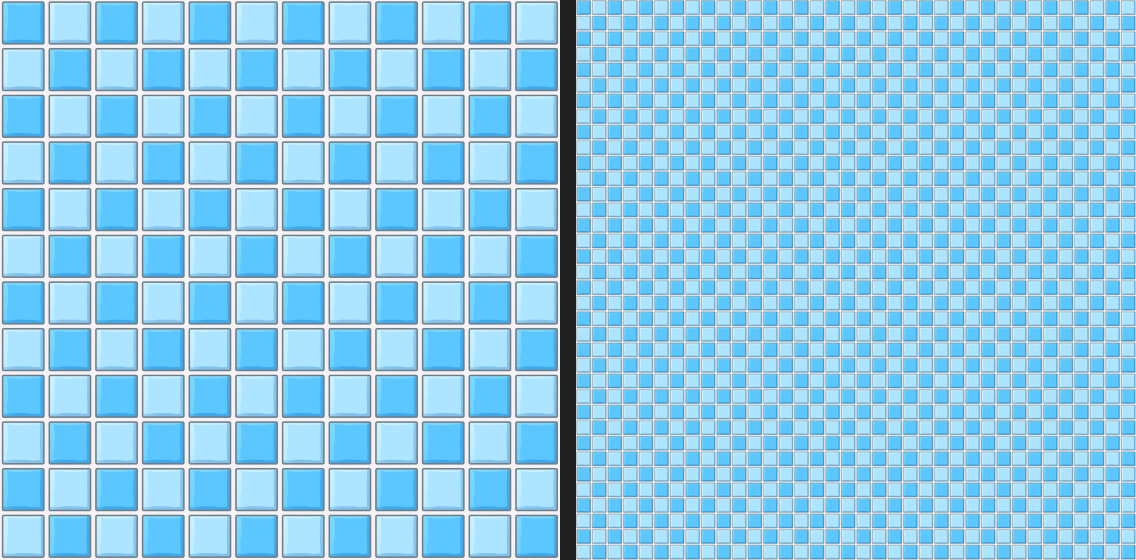
Left: one tile. Right: repeated 3 by 3.
This pattern is drawn by a three.js fragment shader. Its source:

```glsl
// Glazed square tiles in a 12 by 12 checkerboard of two blues on pale grout.
// Each tile is a rounded box with a grey outline, a lit bevel at the left and top,
// and a shaded bevel at the right and bottom, with slightly uneven inner edges.
varying vec2 vUv;

const float TILES = 12.0;
const float SOFT = 0.014;        // half width of a smoothed edge, in cells
const float OUTLINE = 0.032;
const float CORNER = 0.045;
const vec2 CENTER = vec2(0.498, 0.508);
const vec2 HALF_SIZE = vec2(0.458, 0.463);

const vec3 GROUT = vec3(0.96, 0.95, 0.96);
const vec3 LINE = vec3(0.44, 0.48, 0.51);
const vec3 BLUE = vec3(0.36, 0.78, 1.00);
const vec3 BLUE_LIT = vec3(0.55, 0.88, 0.98);
const vec3 BLUE_SHADE = vec3(0.24, 0.66, 0.92);
const vec3 PALE = vec3(0.68, 0.895, 1.00);
const vec3 PALE_LIT = vec3(0.84, 0.97, 1.00);
const vec3 PALE_SHADE = vec3(0.50, 0.76, 0.92);

float hash(vec2 p) {
  vec3 q = fract(vec3(p.xyx) * 0.1031);
  q += dot(q, q.yzx + 33.33);
  return fract((q.x + q.y) * q.z);
}

// 1 where d is negative, 0 where it is positive
float inside(float d) {
  return 1.0 - smoothstep(-SOFT, SOFT, d);
}

float roundedBox(vec2 p, vec2 halfSize, float radius) {
  vec2 q = abs(p) - halfSize + radius;
  return length(max(q, 0.0)) + min(max(q.x, q.y), 0.0) - radius;
}

// Gentle unevenness of a bevel edge along its length
float wobble(float t, float seed) {
  return 0.008 * sin(9.0 * t + 1.5 * seed) + 0.004 * sin(21.0 * t + 4.0 * seed);
}

vec3 glaze(vec2 p, vec3 face, vec3 lit, vec3 shade, float seed) {
  vec2 low = p + HALF_SIZE;      // distance from the left and bottom
  vec2 high = HALF_SIZE - p;     // distance from the right and top
  float height = low.y / (2.0 * HALF_SIZE.y);

  // Lit bevels, fading down the left and along the top
  float left = inside(low.x - 0.115 - 0.018 * height - wobble(p.y, seed));
  float top = inside(high.y - 0.078 - wobble(p.x, seed + 0.4));
  float glow = max(left * mix(0.35, 0.75, height), top * mix(0.75, 0.45, low.x));
  vec3 color = mix(face, lit, glow);

  // Shaded bevels, lighter where they begin
  float right = inside(high.x - 0.083 - 0.015 * seed - 0.4 * wobble(p.y, seed));
  float bottom = inside(low.y - 0.098 - wobble(p.x, seed + 0.8));
  right *= inside(0.035 - high.y) * mix(0.8, 1.0, 1.0 - height);
  bottom *= mix(0.6, 1.0, smoothstep(0.0, 0.35, low.x));
  return mix(color, shade, max(right, bottom));
}

void main() {
  vec2 grid = vUv * TILES;
  vec2 cell = mod(floor(grid), TILES);
  vec2 p = fract(grid) - CENTER;
  float seed = hash(cell);

  // Checkerboard with a pale tile at the lower left
  float blue = mod(cell.x + cell.y, 2.0);
  vec3 face = mix(PALE, BLUE, blue);
  vec3 lit = mix(PALE_LIT, BLUE_LIT, blue);
  vec3 shade = mix(PALE_SHADE, BLUE_SHADE, blue);

  // Grout, then outline, then glazed face
  float d = roundedBox(p, HALF_SIZE, CORNER);
  vec3 color = mix(GROUT, LINE, inside(d));
  color = mix(color, glaze(p, face, lit, shade, seed), inside(d + OUTLINE));
  gl_FragColor = vec4(color, 1.0);
}
```
